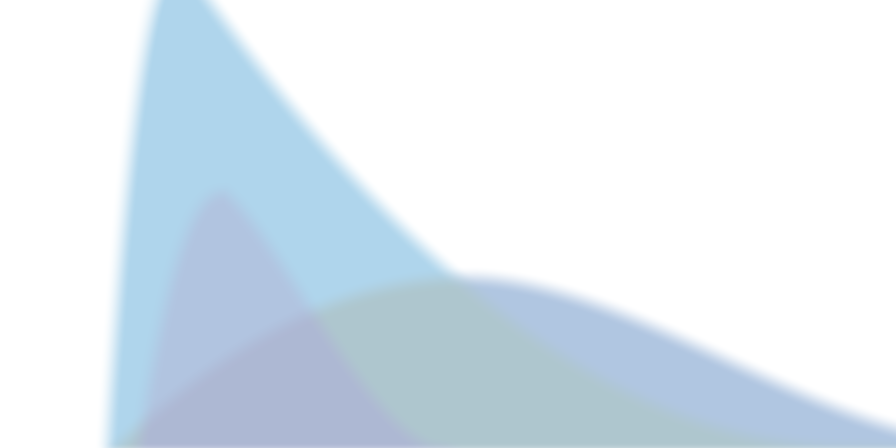
A Shadertoy shader for this background:

```glsl
// Three soft, overlapping skewed humps on white, like blurred density curves.
// Each hump is a height formula with its own left and right flank; the height
// error divided by the slope length gives a distance for an even soft edge.

const vec3 WHITE      = vec3(1.0);
const vec3 SKY        = vec3(0.685, 0.835, 0.925);
const vec3 PERIWINKLE = vec3(0.690, 0.775, 0.882);
const vec3 SAGE       = vec3(0.684, 0.778, 0.808);
const vec3 LAVENDER   = vec3(0.694, 0.770, 0.880);
const vec3 MAUVE      = vec3(0.680, 0.720, 0.828);

const float SOFTNESS = 0.027; // half width of a blurred edge

// Power that keeps the sign, so flanks run on below the baseline.
float signedPow(float value, float power) {
    return sign(value) * pow(abs(value), power);
}

// flank = (width, crown roundness, foot sharpness)
float flankProfile(float offset, vec3 flank) {
    float t = abs(offset) / flank.x;
    return signedPow(1.0 - pow(t, flank.y), flank.z);
}

float humpHeight(float x, vec2 peak, vec3 left, vec3 right) {
    float offset = x - peak.x;
    return peak.y * (offset < 0.0 ? flankProfile(offset, left)
                                  : flankProfile(offset, right));
}

// Soft coverage of the area under a hump.
float humpMask(vec2 p, vec2 peak, vec3 left, vec3 right) {
    const float STEP = 0.004;
    float height = humpHeight(p.x, peak, left, right);
    float slope = (humpHeight(p.x + STEP, peak, left, right)
                 - humpHeight(p.x - STEP, peak, left, right)) / (2.0 * STEP);
    float dist = (p.y - height) / sqrt(1.0 + slope * slope);
    return 1.0 - smoothstep(-SOFTNESS, SOFTNESS, dist);
}

void mainImage(out vec4 fragColor, in vec2 fragCoord) {
    vec2 p = fragCoord / iResolution.y;

    // Coverage of the tall, the small and the broad hump
    float tall  = humpMask(p, vec2(0.41, 1.08), vec3(0.17, 2.5, 1.0), vec3(1.50, 1.0, 2.0));
    float small = humpMask(p, vec2(0.50, 0.57), vec3(0.19, 2.2, 1.0), vec3(0.48, 1.3, 1.65));
    float broad = humpMask(p, vec2(1.05, 0.38), vec3(0.79, 2.0, 1.0), vec3(1.25, 1.75, 2.25));

    // Layering, with a separate tint wherever the broad hump overlaps
    vec3 color = mix(WHITE, PERIWINKLE, broad);
    color = mix(color, mix(SKY, SAGE, broad), tall);
    color = mix(color, mix(LAVENDER, MAUVE, broad), small);

    // Slight fade along the baseline
    color = mix(WHITE, color, smoothstep(-0.025, 0.012, p.y));

    fragColor = vec4(color, 1.0);
}
```
